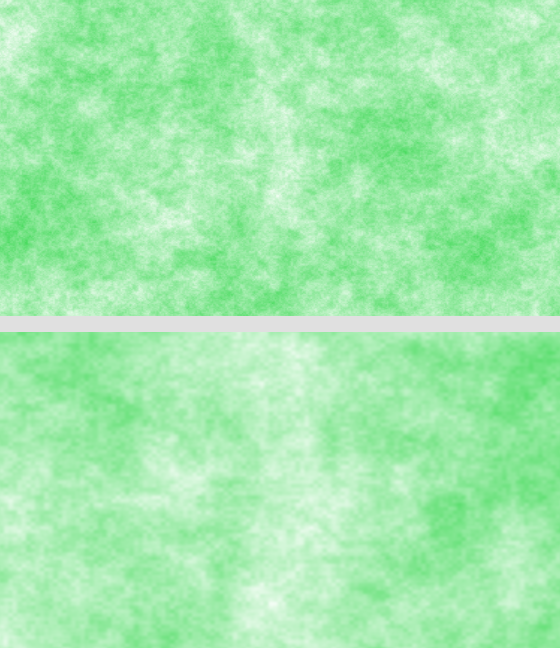
Top, the full canvas; bottom, a detail of the centre.
Reproduce this texture procedurally as a WebGL 2 fragment shader.

```glsl
#version 300 es
precision highp float;
// Soft mottled green and white clouds with a fine papery grain.

uniform vec2 u_resolution;
out vec4 fragColor;

float hash(vec2 cell) {
    vec3 p = fract(vec3(cell.xyx) * 0.1031);
    p += dot(p, p.yzx + 33.33);
    return fract((p.x + p.y) * p.z);
}

float valueNoise(vec2 p) {
    vec2 cell = floor(p);
    vec2 f = fract(p);
    vec2 blend = f * f * (3.0 - 2.0 * f);
    float bottom = mix(hash(cell), hash(cell + vec2(1.0, 0.0)), blend.x);
    float top = mix(hash(cell + vec2(0.0, 1.0)), hash(cell + vec2(1.0, 1.0)), blend.x);
    return mix(bottom, top, blend.y);
}

// Layered noise, normalized to the range 0 to 1; slow decay keeps the grain crisp
float cloudNoise(vec2 p) {
    float sum = 0.0;
    float total = 0.0;
    float amplitude = 1.0;
    for (int octave = 0; octave < 7; octave++) {
        sum += amplitude * valueNoise(p);
        total += amplitude;
        amplitude *= 0.88;
        p = p * 2.0 + vec2(17.3, 41.7);
    }
    return sum / total;
}

void main() {
    vec2 position = gl_FragCoord.xy / u_resolution.y;

    // Cells slightly wider than tall give the clouds a horizontal drift
    float density = cloudNoise(position * vec2(3.3, 3.9) + vec2(23.0, 57.0));
    float whiteness = clamp((density - 0.5) * 1.33 + 0.54, 0.0, 1.0);

    vec3 green = vec3(0.20, 0.84, 0.295);
    vec3 white = vec3(1.0);
    fragColor = vec4(mix(green, white, whiteness), 1.0);
}
```
